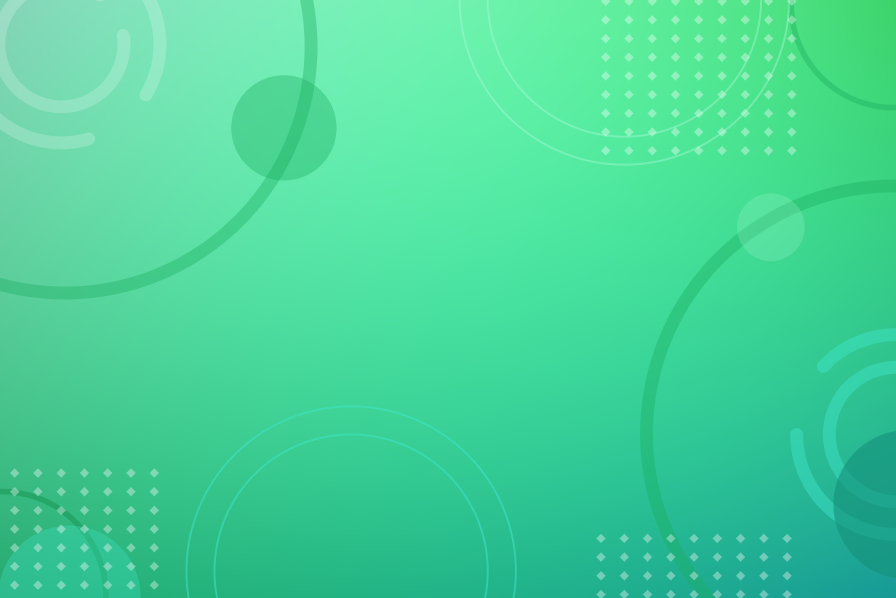
This background is drawn by a WebGL 2 fragment shader. Its source:

```glsl
#version 300 es
precision highp float;
// Green gradient backdrop with translucent rings, discs, arcs and diamond grids.

#define BAND 0.0215            // width of the broad rings and arcs
#define BAND_THIN 0.0095       // width of the corner rings
#define HAIRLINE 0.0032        // width of the fine circles
#define DOT_STEP vec2(0.0389, 0.03125)
#define DOT_SIZE 0.0078
#define DOT_ALPHA 0.36

uniform vec2 u_resolution;
out vec4 fragColor;

const vec3 WHITE = vec3(1.0);
const vec3 LEAF = vec3(0.10, 0.68, 0.37);
const vec3 MINT = vec3(0.66, 0.98, 0.84);
const vec3 AQUA = vec3(0.25, 0.90, 0.80);
const vec3 DEEP = vec3(0.08, 0.57, 0.48);

// Smooth curve through three colours at t = 0, 0.5 and 1.
vec3 curve(vec3 a, vec3 b, vec3 c, float t) {
  return a * (1.0 - t) * (1.0 - 2.0 * t) + b * 4.0 * t * (1.0 - t) + c * t * (2.0 * t - 1.0);
}

vec3 backdrop(vec2 uv) {
  vec3 top = curve(vec3(0.52, 0.83, 0.72), vec3(0.44, 0.95, 0.69), vec3(0.24, 0.83, 0.42), uv.x);
  vec3 mid = curve(vec3(0.35, 0.80, 0.60), vec3(0.29, 0.885, 0.63), vec3(0.20, 0.79, 0.54), uv.x);
  vec3 low = curve(vec3(0.14, 0.66, 0.44), vec3(0.13, 0.70, 0.53), vec3(0.09, 0.60, 0.59), uv.x);
  return curve(low, mid, top, uv.y);
}

float disc(vec2 p, float r) {
  return length(p) - r;
}

float ring(vec2 p, float r, float width) {
  return abs(length(p) - r) - 0.5 * width;
}

// Round-ended arc centred on a direction, both angles in degrees.
float arc(vec2 p, float r, float direction, float halfSpan) {
  float a = radians(direction), h = radians(halfSpan);
  vec2 q = vec2(dot(p, vec2(cos(a), sin(a))), abs(dot(p, vec2(-sin(a), cos(a)))));
  float d = atan(q.y, q.x) < h ? abs(length(q) - r) : length(q - r * vec2(cos(h), sin(h)));
  return d - 0.5 * BAND;
}

// Grid of diamonds growing up and right from the first one.
float diamonds(vec2 p, vec2 count) {
  vec2 cell = clamp(round(p / DOT_STEP), vec2(0.0), count - 1.0);
  vec2 q = abs(p - cell * DOT_STEP);
  return (q.x + q.y - DOT_SIZE) * 0.7071;
}

// Lay a translucent shape over the colour with a smooth edge.
void paint(inout vec3 col, float d, vec3 ink, float alpha) {
  float coverage = clamp(0.5 - d * u_resolution.y, 0.0, 1.0);
  col = mix(col, ink, coverage * alpha);
}

void main() {
  vec2 p = gl_FragCoord.xy / u_resolution.y;
  p.x += 0.5 * (1.5 - u_resolution.x / u_resolution.y);
  vec3 col = backdrop(gl_FragCoord.xy / u_resolution);

  // Broad rings and corner rings
  paint(col, ring(p - vec2(0.109, 0.922), 0.412, BAND), LEAF, 0.38);
  paint(col, ring(p - vec2(1.496, 0.275), 0.414, BAND), LEAF, 0.40);
  paint(col, ring(p - vec2(1.496, 0.992), 0.172, BAND_THIN), LEAF, 0.40);
  paint(col, ring(p - vec2(0.004, 0.004), 0.174, BAND_THIN), LEAF * 0.85, 0.50);

  // Fine double circles
  for (int i = 0; i < 2; i++) {
    float r = 0.2754 - 0.0469 * float(i);
    paint(col, ring(p - vec2(1.045, 1.0), r, HAIRLINE), MINT, 0.42);
    paint(col, ring(p - vec2(0.588, 0.045), r, HAIRLINE), AQUA, 0.50);
  }

  // Pale arcs, upper left
  vec2 left = p - vec2(0.1035, 0.926);
  float pale = arc(left, 0.1045, 210.0, 158.0);
  pale = min(pale, arc(left, 0.1648, 19.5, 50.5));
  pale = min(pale, arc(left, 0.1648, -137.0, 63.0));
  paint(col, pale, WHITE, 0.20);

  // Aqua arcs, lower right
  vec2 right = p - vec2(1.5, 0.2734);
  float aqua = ring(right, 0.1123, BAND);
  aqua = min(aqua, arc(right, 0.167, 235.0, 55.0));
  aqua = min(aqua, arc(right, 0.167, 98.0, 39.0));
  paint(col, aqua, AQUA, 0.45);

  // Discs
  paint(col, disc(p - vec2(0.4756, 0.7861), 0.088), LEAF, 0.36);
  paint(col, disc(p - vec2(1.290, 0.620), 0.0566), MINT, 0.22);
  paint(col, disc(p - vec2(1.5195, 0.156), 0.125), DEEP, 0.62);
  paint(col, disc(p - vec2(0.117, 0.002), 0.119), AQUA, 0.30);

  // Diamond grids
  float dots = diamonds(p - vec2(1.0137, 0.748), vec2(9.0, 9.0));
  dots = min(dots, diamonds(p - vec2(0.0254, 0.0215), vec2(7.0, 7.0)));
  dots = min(dots, diamonds(p - vec2(1.0059, 0.0059), vec2(9.0, 4.0)));
  paint(col, dots, WHITE, DOT_ALPHA);

  fragColor = vec4(col, 1.0);
}
```
